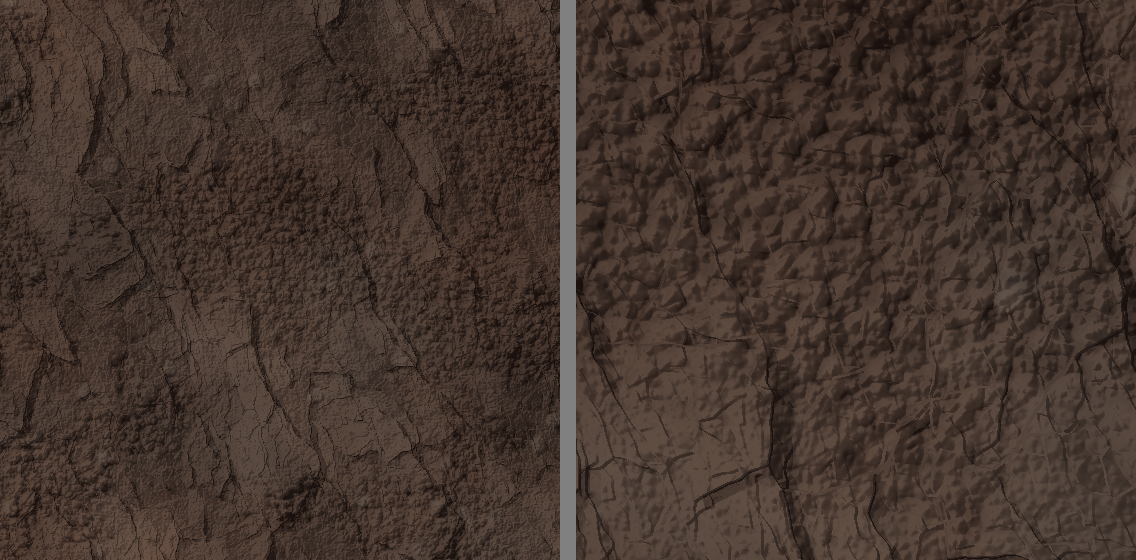
Left: the whole. Right: its middle third, enlarged.
A WebGL 2 fragment shader for this texture:

```glsl
#version 300 es
precision highp float;

uniform vec2 u_resolution;
out vec4 fragColor;

vec2 hash2(vec2 p) {
  vec3 q = fract(p.xyx * vec3(0.1031, 0.1030, 0.0973));
  q += dot(q, q.yzx + 33.33);
  return fract((q.xx + q.yz) * q.zy);
}

// Nearest cell: distance, random id, height of its tilted facet
vec3 cell(vec2 p) {
  vec2 base = floor(p);
  vec3 best = vec3(9.0, 0.0, 0.0);
  for (int j = -1; j <= 1; j++) {
    for (int i = -1; i <= 1; i++) {
      vec2 id = base + vec2(i, j);
      vec2 d = p - id - 0.1 - 0.8 * hash2(id);
      float sq = dot(d, d);
      if (sq < best.x) {
        vec2 tilt = hash2(id + 57.0);
        best = vec3(sq, tilt.x, dot(d, tilt - 0.5) + 0.2 * tilt.y);
      }
    }
  }
  return vec3(sqrt(best.x), best.yz);
}

// Layered sines, each octave turned and bent
float waves(vec2 p, int octaves) {
  float sum = 0.0, amp = 0.5;
  for (int i = 0; i < octaves; i++) {
    sum += amp * sin(p.x + 1.4 * sin(p.y * 1.3)) * cos(p.y + 1.2 * sin(p.x * 0.9));
    p = mat2(1.6, 1.2, -1.2, 1.6) * p + vec2(1.7, 4.1);
    amp *= 0.56;
  }
  return sum;
}

vec2 bend(vec2 p, float amount) {
  return p + amount * vec2(waves(p * 5.0, 6), waves(p * 5.0 + 9.3, 6));
}

// Coordinates across and along the steep grain of the rock
vec2 strata(vec2 p, float stretch) {
  return vec2(dot(p, vec2(0.91, 0.41)), dot(p, vec2(0.41, -0.91)) / stretch);
}

float gravelMask(vec2 p) {
  float patches = waves(p * vec2(5.0, 7.0) + vec2(2.3, 0.6), 6);
  return smoothstep(-0.08, 0.26, patches + 0.22 * (0.5 - p.x));
}

float grain(vec2 p, float scale) {
  vec3 c = cell(p * scale);
  return max(0.0, 0.35 + 0.4 * c.y - c.x) / scale;
}

float pebble(vec2 p, float scale) {
  vec3 c = cell(p * scale);
  return step(0.95, c.y) * smoothstep(0.38, 0.2, c.x);
}

float facets(vec2 p, float stretch, float scale) {
  return cell(strata(p, stretch) * scale + scale).z / scale;
}

float height(vec2 p) {
  vec2 q = bend(p, 0.05);
  vec2 soil = mix(p, q, 0.3);
  float loose = gravelMask(p);
  float rock = 0.9 * facets(q, 2.4, 7.0) + 0.9 * facets(q, 2.1, 16.0)
             + 0.9 * facets(q, 1.9, 37.0) + 0.65 * facets(soil, 1.5, 83.0);
  float gravel = 0.8 * grain(soil, 52.0) + grain(soil + 3.0, 98.0);
  float grit = 0.8 * grain(soil + 7.0, 165.0) + 0.0045 * waves(p * 30.0, 6);
  return rock * mix(1.0, 0.5, loose) + gravel * mix(0.2, 1.1, loose)
       + grit * mix(0.75, 1.0, loose) + 0.007 * pebble(soil, 23.0);
}

// Slope toward the light; steep rims fade so only faces catch light
float relief(vec2 p, vec2 light, float reach) {
  float slope = (height(p - light * reach) - height(p + light * reach)) / (2.0 * reach);
  return slope > 0.0 ? slope / (1.0 + 1.4 * slope * slope) : slope / (1.0 - slope);
}

float shadow(vec2 p, vec2 light, float h) {
  float dark = 0.0;
  for (int i = 1; i <= 2; i++) {
    float reach = 0.008 * float(i);
    float rise = height(p + light * reach) - h;
    dark = max(dark, smoothstep(0.4, 1.9, rise / reach));
  }
  return dark;
}

vec3 earth(float tone, float warmth) {
  vec3 colour = mix(vec3(0.135, 0.097, 0.083), vec3(0.36, 0.286, 0.244), tone);
  return colour * (1.0 + warmth * vec3(0.05, -0.02, -0.06));
}

void main() {
  vec2 p = gl_FragCoord.xy / u_resolution.y;
  vec2 light = normalize(vec2(-0.8, 0.6));
  vec2 q = bend(p, 0.05);
  vec2 soil = mix(p, q, 0.3);
  float loose = gravelMask(p);

  // Shaded relief and cast shadows
  float tone = 0.66 + 0.58 * relief(p, light, 0.0011);
  tone -= 0.42 * shadow(p, light, height(p));

  // Gaps between grains, mottling and pale stones
  tone -= 0.2 * loose * smoothstep(0.25, 0.7, cell(soil * 52.0).x);
  tone += 0.25 * waves(p * 6.0 + 4.0, 5) - 0.05 * loose;
  tone += 0.14 * (cell(strata(q, 2.1) * 16.0 + 16.0).y - 0.5);
  float stone = pebble(soil, 23.0);
  tone += 0.18 * stone;

  float warmth = 0.15 + 1.1 * waves(p * 4.0 + 7.0, 5) + 0.25 * loose - 0.6 * stone;
  fragColor = vec4(earth(clamp(tone, -0.15, 1.25), warmth), 1.0);
}
```
